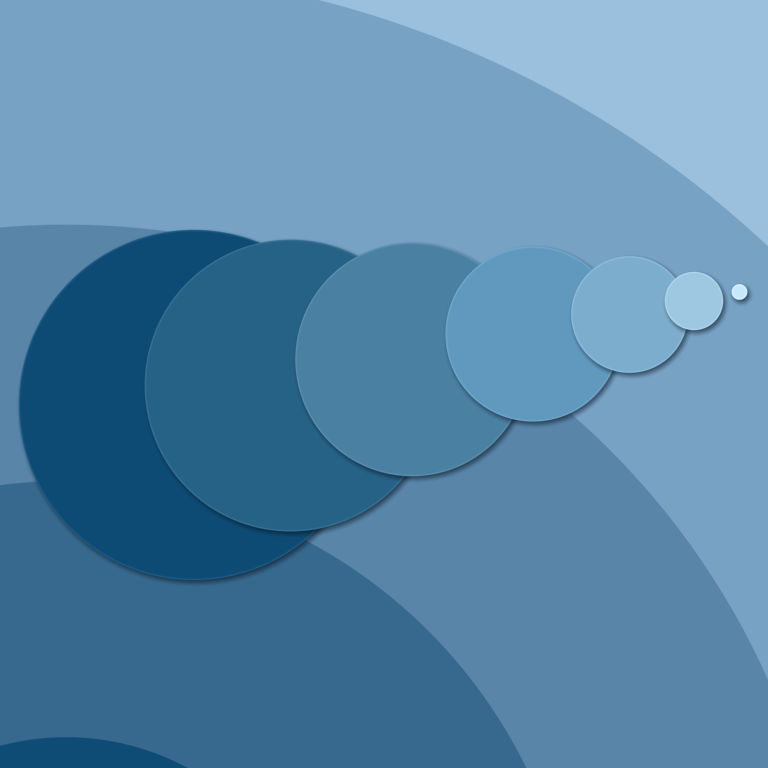
Give the GLSL for this background, as a Shadertoy shader.

```glsl
const int RING_COUNT = 4;
const int DISC_COUNT = 7;

// Concentric background rings
const vec2 RING_CENTER = vec2(0.086, -0.2936);
const float RING_STEP = 0.3337;
const vec3 BACKDROP = vec3(0.602, 0.752, 0.868);
const vec3 RING_COLORS[RING_COUNT] = vec3[](
    vec3(0.055, 0.300, 0.460), vec3(0.215, 0.410, 0.555),
    vec3(0.345, 0.520, 0.660), vec3(0.465, 0.635, 0.770));

// Chain of shrinking discs, back to front
const float LARGEST_RADIUS = 0.228;
const float SMALLEST_RADIUS = 0.0102;
const vec2 DISC_CENTERS[DISC_COUNT] = vec2[](
    vec2(0.2526, 0.4727), vec2(0.3783, 0.4980), vec2(0.5365, 0.5319),
    vec2(0.6940, 0.5651), vec2(0.8197, 0.5905), vec2(0.9036, 0.6081),
    vec2(0.9629, 0.6198));
const vec3 DISC_COLORS[DISC_COUNT] = vec3[](
    vec3(0.050, 0.295, 0.455), vec3(0.150, 0.380, 0.525),
    vec3(0.290, 0.500, 0.630), vec3(0.380, 0.600, 0.745),
    vec3(0.490, 0.680, 0.800), vec3(0.620, 0.780, 0.885),
    vec3(0.780, 0.910, 0.985));

// Drop shadow and rim light
const vec2 SHADOW_OFFSET = vec2(0.0026, -0.0034);
const float SHADOW_BLUR = 0.0065;
const float SHADOW_STRENGTH = 0.65;
const vec3 SHADOW_COLOR = vec3(0.03, 0.08, 0.13);
const float RIM_WIDTH = 0.0022;
const float RIM_STRENGTH = 0.07;

float circleDistance(vec2 p, vec2 center, float radius) {
    return length(p - center) - radius;
}

float coverage(float dist, float softness) {
    return 1.0 - smoothstep(-softness, softness, dist);
}

vec3 drawRings(vec2 p, float pixel) {
    vec3 color = BACKDROP;
    for (int i = RING_COUNT - 1; i >= 0; i--) {
        float dist = circleDistance(p, RING_CENTER, RING_STEP * float(i + 1));
        color = mix(color, RING_COLORS[i], coverage(dist, pixel));
    }
    return color;
}

vec3 drawDisc(vec3 color, vec2 p, vec2 center, float radius, vec3 fill, float pixel) {
    float shadowDist = circleDistance(p, center + SHADOW_OFFSET, radius);
    float shadow = SHADOW_STRENGTH * coverage(shadowDist, SHADOW_BLUR);
    color = mix(color, SHADOW_COLOR, shadow);

    float dist = circleDistance(p, center, radius);
    float rim = RIM_STRENGTH * smoothstep(-RIM_WIDTH - pixel, 0.0, dist);
    return mix(color, fill + rim, coverage(dist, pixel));
}

void mainImage(out vec4 fragColor, in vec2 fragCoord) {
    vec2 p = fragCoord / iResolution.y;
    float pixel = 0.8 / iResolution.y;
    vec3 color = drawRings(p, pixel);

    // Radii shrink linearly down to the last small dot
    for (int i = 0; i < DISC_COUNT; i++) {
        float shrink = float(i) / float(DISC_COUNT - 1);
        float radius = max(LARGEST_RADIUS * (1.0 - shrink), SMALLEST_RADIUS);
        color = drawDisc(color, p, DISC_CENTERS[i], radius, DISC_COLORS[i], pixel);
    }
    fragColor = vec4(color, 1.0);
}
```
